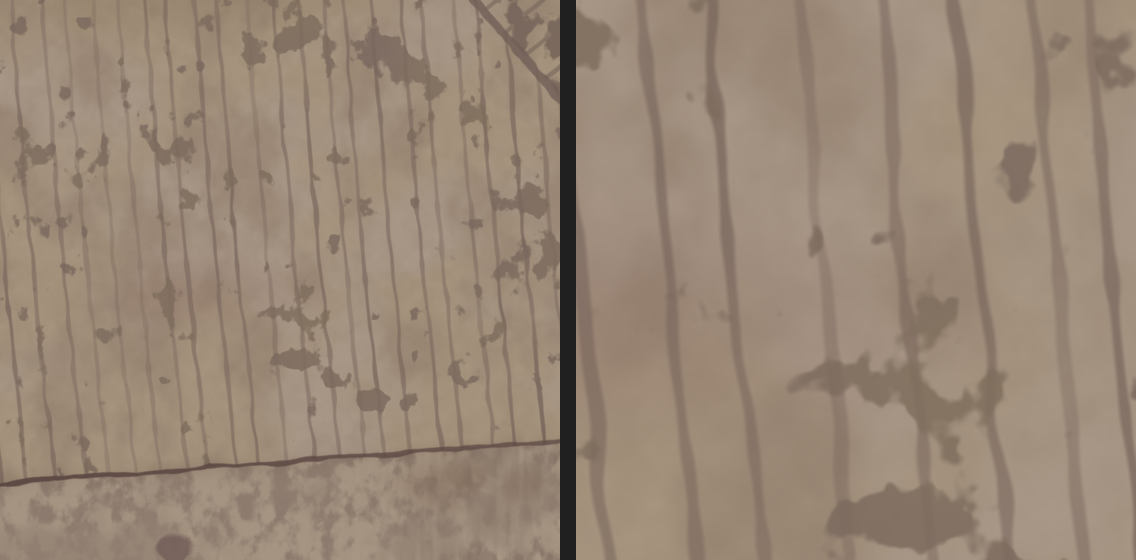
Left: the whole. Right: its middle third, enlarged.
Reproduce this texture procedurally as a Shadertoy shader.

```glsl
// Weathered tan stone with slanted dark grooves, stain patches and a crack above a rough ledge
float hash(vec2 p) {
    return fract(sin(dot(p, vec2(12.9898, 78.233))) * 43758.5453);
}

float noise(vec2 p) {
    vec2 i = floor(p), f = fract(p);
    f = f * f * (3.0 - 2.0 * f);
    return mix(mix(hash(i), hash(i + vec2(1, 0)), f.x),
               mix(hash(i + vec2(0, 1)), hash(i + vec2(1, 1)), f.x), f.y);
}

float fbm(vec2 p) {
    float sum = 0.0, amp = 0.5;
    for (int i = 0; i < 4; i++) {
        sum += amp * noise(p);
        p = mat2(1.6, 1.2, -1.2, 1.6) * p + 7.3;
        amp *= 0.5;
    }
    return sum / 0.9375;
}

// Soft stroke: 1 on the line, 0 away from it
float stroke(float dist, float halfWidth) {
    return 1.0 - smoothstep(halfWidth, halfWidth + 0.0038, abs(dist));
}

// Soft elliptical region
float region(vec2 p, vec2 centre, vec2 size) {
    vec2 d = (p - centre) / size;
    return exp(-dot(d, d));
}

// x: groove darkness, y: nearness to a groove
vec2 grooves(vec2 p) {
    float s = (p.x - 0.07 * p.y - 0.025 * p.y * p.y) / 0.046;
    float id = floor(s);
    float centre = 0.5 + 0.4 * (hash(vec2(id, 3.0)) - 0.5);
    float wobble = 0.11 * (noise(vec2(id * 7.0, p.y * 24.0)) - 0.5);
    float off = (fract(s) - centre + wobble) * 0.046;
    float wear = noise(vec2(id * 5.0 + 2.0, p.y * 38.0));
    float strength = mix(0.45, 1.0, hash(vec2(id, 9.0))) * mix(0.6, 1.0, noise(vec2(id * 3.0, p.y * 9.0)));
    return vec2(stroke(off, 0.0008 + 0.0025 * wear * wear) * strength,
                exp(-off * off / 0.00006));
}

// How strongly stains gather at a place
float stainCover(vec2 p) {
    float bend = max(p.x - 0.5, 0.0) / 0.48;
    float arch = p.y - 0.075 - 0.36 * bend * bend * bend;
    float archWidth = 0.034 + 0.04 * bend * bend;
    float cover = exp(-arch * arch / (archWidth * archWidth)) * mix(0.35, 0.95, smoothstep(0.4, 0.52, p.x));
    float wave = p.y - 0.68 - 0.035 * sin((p.x - 0.6) * 18.0);
    cover += 0.8 * exp(-wave * wave / 0.0005) * smoothstep(0.33, 0.5, p.x) * smoothstep(0.84, 0.77, p.x);
    cover += 0.6 * region(p, vec2(0.29, 0.24), vec2(0.06, 0.09));
    cover += 0.7 * region(p, vec2(0.01, 0.39), vec2(0.03, 0.035));
    cover += 0.6 * region(p, vec2(0.51, 0.56), vec2(0.04, 0.05));
    return cover + 0.3 * region(p, vec2(0.12, 0.22), vec2(0.12, 0.12));
}

void mainImage(out vec4 fragColor, in vec2 fragCoord) {
    vec2 p = fragCoord / iResolution.xy;
    p.y = 1.0 - p.y; // measured down from the top edge

    // Stone ground: warm and grey tints with broad mottling
    vec3 stone = mix(vec3(0.64, 0.57, 0.485), vec3(0.65, 0.58, 0.52), smoothstep(0.35, 0.65, fbm(p * 5.0 + 20.0)));
    stone = mix(stone, vec3(0.59, 0.515, 0.445), 0.75 * smoothstep(0.42, 0.72, fbm(p * vec2(11.0, 8.0))));
    stone = mix(stone, vec3(0.57, 0.49, 0.40), 0.5 * smoothstep(0.16, 0.0, p.y + 0.12 * p.x));
    stone = mix(stone, vec3(0.57, 0.475, 0.42), 0.5 * region(p, vec2(0.33, 0.53), vec2(0.16, 0.06)));
    stone += 0.035 * (fbm(p * 55.0) - 0.5);

    // Grooves, with stains that cling to them
    vec2 groove = grooves(p);
    float spots = fbm(p * vec2(27.0, 25.0) + 4.0);
    float limit = 0.75 - 0.31 * stainCover(p) - 0.07 * groove.y;
    float stain = smoothstep(limit - 0.03, limit + 0.06, spots);
    vec3 stainColor = mix(vec3(0.47, 0.40, 0.37), vec3(0.50, 0.43, 0.36), noise(p * 9.0));
    vec3 color = mix(stone, vec3(0.44, 0.365, 0.335), 0.75 * groove.x);
    color = mix(color, stainColor, 0.82 * stain);

    // Corner block beyond the diagonal joint, with crosswise cuts
    vec2 corner = p - vec2(0.846, 0.0);
    float across = dot(corner, vec2(0.752, -0.658)) + 0.008 * (fbm(p * 30.0) - 0.5);
    float along = dot(corner, vec2(0.658, 0.752));
    float cuts = stroke((fract(along / 0.055 + 0.1 * noise(p * 30.0)) - 0.5) * 0.055, 0.002);
    vec3 block = mix(stone, stainColor, max(0.7 * cuts, smoothstep(0.48, 0.6, spots + 0.6 * (along - 0.12))));
    color = mix(color, block, smoothstep(0.0, 0.006, across));
    color = mix(color, vec3(0.44, 0.37, 0.34), 0.8 * stroke(across, 0.003 + 0.006 * noise(p * 24.0)));

    // Rough ledge under the crack
    float crackY = 0.863 - 0.075 * p.x + 0.010 * (fbm(vec2(p.x * 16.0, 2.0)) - 0.5);
    float below = p.y - crackY;
    float grit = fbm(p * vec2(48.0, 38.0) + 11.0);
    vec3 ledge = mix(vec3(0.55, 0.48, 0.43), vec3(0.65, 0.58, 0.51), smoothstep(0.28, 0.62, grit));
    ledge = mix(ledge, vec3(0.57, 0.50, 0.445), 0.7 * smoothstep(0.4, 0.7, fbm(p * 9.0 + 5.0)));
    ledge += 0.05 * (noise(p * vec2(130.0, 14.0)) - 0.5) * smoothstep(0.5, 0.9, p.x);
    float brownPatch = region(p, vec2(0.84, 0.865), vec2(0.12, 0.045)) * smoothstep(0.25, 0.6, fbm(p * 16.0));
    ledge = mix(ledge, vec3(0.51, 0.43, 0.36), 0.75 * brownPatch);
    float darkBlot = smoothstep(0.45, 0.7, region(p, vec2(0.31, 0.98), vec2(0.04, 0.035)) + 0.5 * (grit - 0.5));
    ledge = mix(ledge, vec3(0.44, 0.36, 0.34), 0.8 * darkBlot);
    color = mix(color, ledge, smoothstep(-0.002, 0.004, below));

    // Crack, darker and thicker toward the left
    float crack = stroke(below, 0.0008 + 0.003 * noise(vec2(p.x * 32.0, 6.0)) * (1.2 - 0.5 * p.x));
    color = mix(color, vec3(0.39, 0.31, 0.29), crack * mix(0.95, 0.72, p.x));
    color -= 0.035 * exp(-abs(below) / 0.012);

    fragColor = vec4(color, 1.0);
}
```
